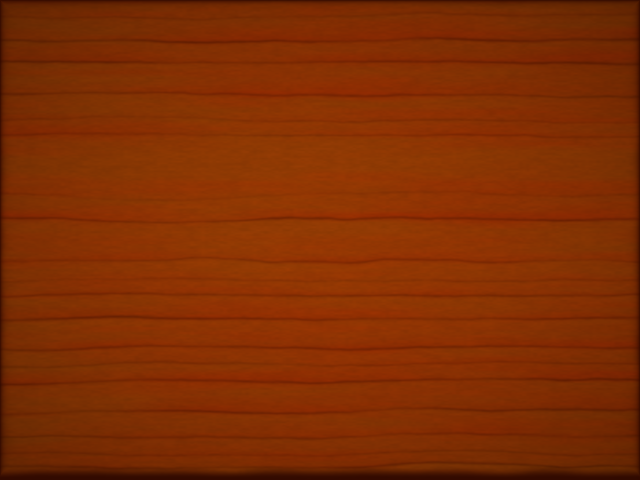
Give the GLSL for this texture, as a Shadertoy shader.

```glsl
#define RING_DENSITY 22.0
#define WIDE_BAND_POS 0.36
#define WIDE_BAND_SIZE 0.10
#define WAVINESS 0.030
#define LINE_WIDTH 0.0032
#define LINE_DEPTH 0.17
#define GRAIN_DEPTH 0.055
#define VIGNETTE 0.165
#define AMBER vec3(0.578, 0.232, 0.014)
#define RUSSET vec3(0.588, 0.176, 0.008)
#define EDGE_TONE vec3(0.17, 0.025, 0.0)

float hash(vec2 p) {
    vec3 q = fract(vec3(p.xyx) * 0.1031);
    q += dot(q, q.yzx + 33.33);
    return fract((q.x + q.y) * q.z);
}

float noise(vec2 p) {
    vec2 i = floor(p), f = fract(p);
    f = f * f * (3.0 - 2.0 * f);
    float low = mix(hash(i), hash(i + vec2(1, 0)), f.x);
    float high = mix(hash(i + vec2(0, 1)), hash(i + vec2(1, 1)), f.x);
    return mix(low, high, f.y);
}

float fbm(vec2 p) {
    float sum = 0.0, amp = 0.5;
    for (int i = 0; i < 5; i++) {
        sum += amp * noise(p);
        p = p * 2.03 + 17.3;
        amp *= 0.5;
    }
    return sum;
}

// Growth rings: x = soft russet shade above each line, y = thin dark line
vec2 growthRings(vec2 p) {
    float bend = (p.y - WIDE_BAND_POS) / WIDE_BAND_SIZE;
    float arc = tanh(bend);
    float slowing = 0.62 * RING_DENSITY;
    float density = RING_DENSITY - slowing * (1.0 - arc * arc);
    float phase = RING_DENSITY * p.y - slowing * WIDE_BAND_SIZE * arc;
    float wave = fbm(vec2(p.x * 3.2, p.y * 5.0 + 4.0)) - 0.48;
    phase += wave * WAVINESS * (RING_DENSITY + density) * 0.5;

    float cell = floor(phase);
    vec2 rings = vec2(0.0);
    for (float k = -1.0; k <= 2.0; k++) {
        float id = cell + k + 50.0;
        float centre = cell + k + 0.7 * hash(vec2(id, 3.7));
        float d = (centre - phase) / density;
        float strength = mix(0.35, 1.0, hash(vec2(id, 9.1)));
        strength *= 0.55 + 0.75 * noise(vec2(p.x * 5.0, id * 7.3));
        float shade = d > 0.0 ? exp(-d * 45.0) : exp(d * 260.0);
        rings.x = max(rings.x, strength * shade);
        rings.y = max(rings.y, strength * exp(-d * d / (LINE_WIDTH * LINE_WIDTH)));
    }
    return rings;
}

// Dark rim, softly worn, a little deeper along the bottom
float rim(vec2 uv, float aspect) {
    float side = min(uv.x, 1.0 - uv.x) * aspect;
    float wear = 0.8 + 0.4 * noise(uv * vec2(14.0, 18.0));
    float sides = exp(-side / (0.006 * wear));
    float top = exp(-(1.0 - uv.y) / (0.006 * wear));
    float bottom = 1.0 - smoothstep(0.004, 0.028, uv.y / wear);
    return max(max(sides, top), bottom);
}

void mainImage(out vec4 fragColor, in vec2 fragCoord) {
    vec2 uv = fragCoord / iResolution.xy;
    float aspect = iResolution.x / iResolution.y;
    vec2 p = vec2(uv.x * aspect, 1.0 - uv.y);

    // Broad stains and ring shading
    vec2 rings = growthRings(p);
    float stain = fbm(vec2(p.x * 1.8, p.y * 7.0) + 31.0);
    float streak = fbm(vec2(p.x * 4.0, p.y * 60.0) + 8.0);
    float red = 0.8 * rings.x + 1.0 * (stain - 0.35) + 0.9 * (streak - 0.48);
    vec3 wood = mix(AMBER, RUSSET, clamp(red, 0.0, 1.0));
    wood *= 1.0 - LINE_DEPTH * rings.y;

    // Short fibres along the board
    float fibre = noise(vec2(p.x * 45.0, p.y * 190.0));
    float speck = noise(vec2(p.x * 130.0, p.y * 300.0) + 60.0);
    wood *= 1.0 + GRAIN_DEPTH * (fibre + 0.7 * speck + streak - 1.35);

    // Falling light and dark rim
    vec2 q = uv * 2.0 - 1.0;
    wood *= 1.0 - VIGNETTE * dot(q, q);
    wood = mix(wood, EDGE_TONE, 0.9 * rim(uv, aspect));
    fragColor = vec4(wood, 1.0);
}
```
